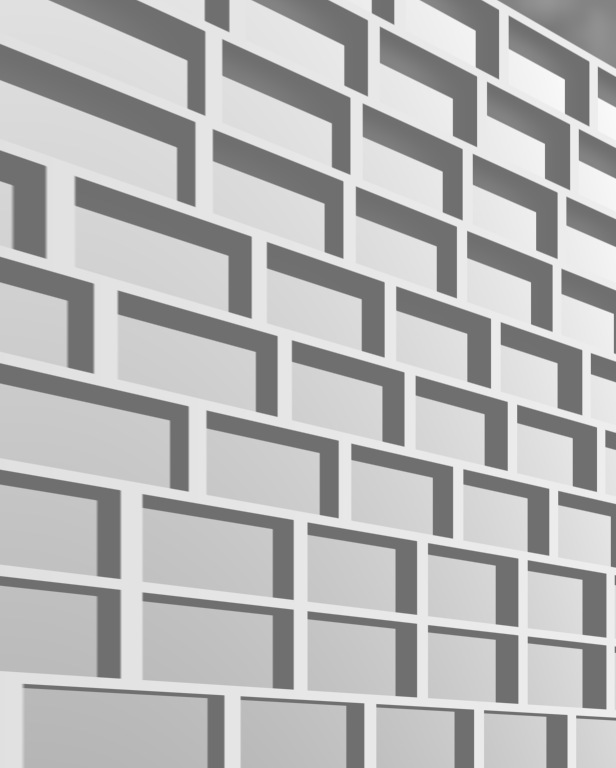
Write a Shadertoy shader that draws this pattern.

```glsl
// Horizontal stagger of each course, lowest first
const float stagger[10] = float[10](1.216, 0.673, 0.673, 1.010, 0.560,
                                    0.387, 1.047, 1.103, 0.246, 0.470);

float hash(vec2 p) {
    return fract(sin(dot(p, vec2(41.3, 289.1))) * 4375.5);
}

float valueNoise(vec2 p) {
    vec2 i = floor(p), f = fract(p);
    f = f * f * (3.0 - 2.0 * f);
    return mix(mix(hash(i), hash(i + vec2(1, 0)), f.x),
               mix(hash(i + vec2(0, 1)), hash(i + vec2(1, 1)), f.x), f.y);
}

// Smooth step centred on an edge
float above(float edge, float x, float blur) {
    return smoothstep(edge - blur, edge + blur, x);
}

// Wall coordinates: x counts boxes, y counts courses
vec2 wallCoords(vec2 p) {
    float slope = (p.y + 0.0273) / (2.423 - p.x);
    float reach = p.x + 0.2096;
    return vec2(4.63 * reach * reach, (slope - 0.0603) / 0.0572);
}

void mainImage(out vec4 fragColor, in vec2 fragCoord) {
    vec2 p = fragCoord / iResolution.y;
    float across = fragCoord.x / iResolution.x;
    vec2 wall = wallCoords(p);
    vec2 aa = 0.75 * fwidth(wall);
    vec2 blur = vec2(max(aa.x, 0.008), aa.y);

    // Box under this point, measured from its upper right corner
    float row = clamp(floor(wall.y), -1.0, 8.0);
    float along = wall.x - stagger[int(row) + 1];
    float column = ceil(along);
    float fromRight = column - along;
    float fromTop = row + 1.0 - wall.y;

    // Recess depth grows away from the eye
    float sideDepth = 0.1 + 0.046 * column;
    float ceilingDepth = min(0.09 + 0.05 * row, 0.43);

    // Lit back panel
    float panel = 0.71 + 0.17 * p.y + 0.13 * across * across;
    panel += 0.03 * (0.5 - fromRight) * across;

    // Shaded side and ceiling, paler along the deep upper ceilings
    float ceilingGlow = 0.09 * smoothstep(3.0, 8.0, row)
                      * smoothstep(0.1, 0.45, fromTop) * smoothstep(0.1, 0.8, fromRight);
    float shade = 0.435 + ceilingGlow;
    float backVisible = above(0.05 + sideDepth, fromRight, blur.x)
                      * above(0.054 + ceilingDepth, fromTop, blur.y);
    float recess = mix(shade, panel, backVisible);

    // Posts and shelves
    float opening = above(0.05, fromRight, blur.x) * above(0.05, 1.0 - fromRight, blur.x)
                  * above(0.054, fromTop, blur.y) * above(0.054, 1.0 - fromTop, blur.y);
    float frame = 0.88 + 0.05 * across;
    float tone = mix(frame, recess, opening);

    // Cloudy sky past the top edge
    float sky = 0.46 + 0.1 * valueNoise(p * vec2(14.0, 24.0))
              + 0.04 * valueNoise(p * 45.0);
    tone = mix(tone, sky, above(9.06, wall.y, blur.y));

    fragColor = vec4(vec3(tone), 1.0);
}
```
